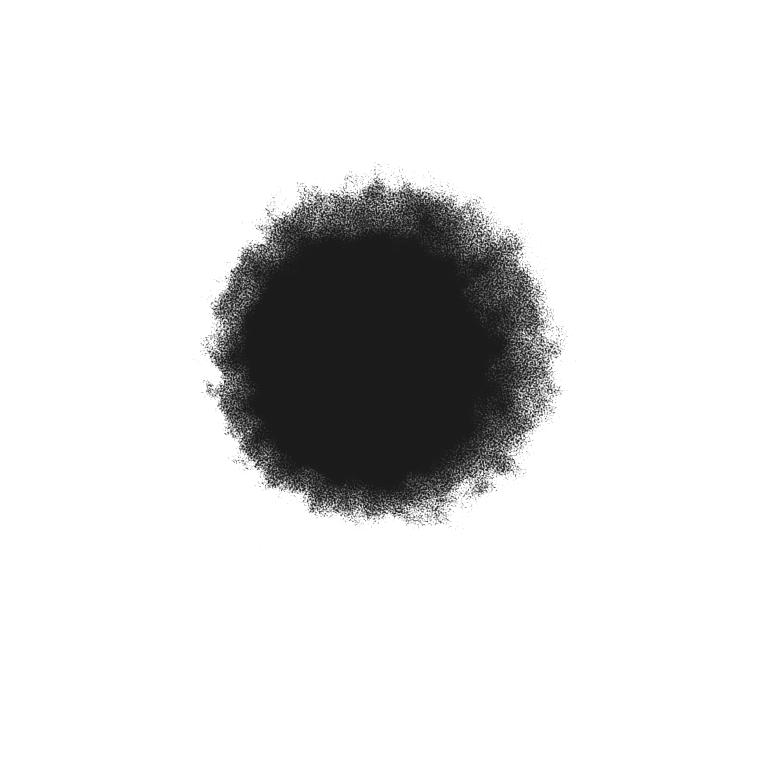
Give the GLSL for this background, as a three.js fragment shader.

```glsl
#define HALO_CENTER vec2(0.5, 0.543)
#define HALO_RADIUS 0.236
#define CORE_CENTER vec2(0.474, 0.530)
#define CORE_RADIUS 0.142
#define RAGGED_SCALE 27.0
#define RAGGED_AMOUNT 0.026
#define CLOUD_SCALE 19.0
#define CLOUD_AMOUNT 0.26
#define GRAIN_SCALE 390.0
#define GRAIN_SOFTNESS 0.55
#define INK vec3(0.106)
#define PAPER vec3(1.0)

varying vec2 vUv;

// Random unit gradient for a lattice point
vec2 gradientAt(vec2 cell) {
  vec3 h = fract(vec3(cell.xyx) * vec3(0.1031, 0.1030, 0.0973));
  h += dot(h, h.yzx + 33.33);
  float angle = 6.28319 * fract((h.x + h.y) * h.z);
  return vec2(cos(angle), sin(angle));
}

float gradientNoise(vec2 p) {
  vec2 i = floor(p);
  vec2 f = p - i;
  vec2 u = f * f * f * (f * (f * 6.0 - 15.0) + 10.0);
  float a = dot(gradientAt(i), f);
  float b = dot(gradientAt(i + vec2(1.0, 0.0)), f - vec2(1.0, 0.0));
  float c = dot(gradientAt(i + vec2(0.0, 1.0)), f - vec2(0.0, 1.0));
  float d = dot(gradientAt(i + vec2(1.0, 1.0)), f - vec2(1.0, 1.0));
  return mix(mix(a, b, u.x), mix(c, d, u.x), u.y);
}

mat2 rotation(float angle) {
  float c = cos(angle);
  float s = sin(angle);
  return mat2(c, s, -s, c);
}

float fbm(vec2 p) {
  float sum = 0.0;
  float weight = 1.0;
  for (int octave = 0; octave < 4; octave++) {
    sum += weight * gradientNoise(p);
    p = rotation(0.7) * p * 2.0 + 17.3;
    weight *= 0.6;
  }
  return sum;
}

// 0 on the ragged outer rim, 1 on the edge of the solid core
float inkDepth(vec2 p) {
  float ragged = RAGGED_AMOUNT * fbm(p * RAGGED_SCALE + 5.0);
  float fromRim = HALO_RADIUS - length(p - HALO_CENTER) + ragged;
  float fromCore = length(p - CORE_CENTER) - CORE_RADIUS;
  float depth = fromRim / max(fromRim + fromCore, 0.02);
  float cloud = CLOUD_AMOUNT * fbm(p * CLOUD_SCALE + 40.0);
  return depth + cloud * smoothstep(0.0, 0.4, depth);
}

// Speckle density: a rise at the rim, then a slow climb to solid
float inkDensity(float depth) {
  return -0.65 + 1.1 * smoothstep(-0.2, 0.32, depth)
    + 0.4 * clamp(depth, 0.0, 1.0)
    + 0.6 * smoothstep(0.6, 1.15, depth);
}

// Fine speckle from two rotated layers
float grain(vec2 p) {
  vec2 q = rotation(0.6) * p * GRAIN_SCALE + 400.0;
  return 0.85 * gradientNoise(q) + 0.45 * gradientNoise(rotation(0.9) * q * 1.23 + 900.0);
}

void main() {
  float depth = inkDepth(vUv);
  float level = inkDensity(depth) - 0.5 + grain(vUv);
  float speckle = smoothstep(-GRAIN_SOFTNESS, GRAIN_SOFTNESS, level);
  // Soft wash that tones the gaps between specks toward the core
  float wash = smoothstep(0.1, 1.0, depth);
  float coverage = mix(speckle, 1.0, wash);
  gl_FragColor = vec4(mix(PAPER, INK, coverage), 1.0);
}
```
